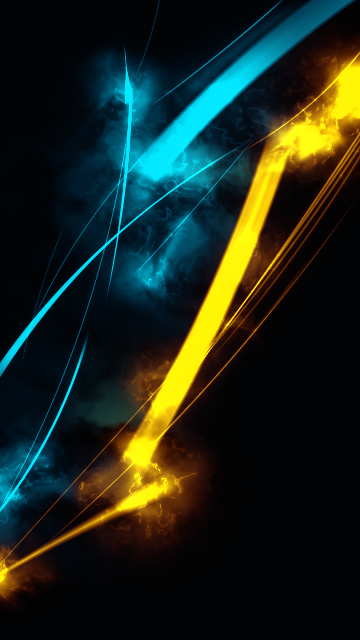
Reproduce this background procedurally as a Shadertoy shader.

```glsl
// Crossing cyan and golden light ribbons with thin strands and glowing dust on black.

const vec3 NIGHT = vec3(0.004, 0.009, 0.011);
const vec3 CYAN = vec3(0.005, 0.82, 0.92);
const vec3 GOLD = vec3(0.99, 0.81, 0.012);
const vec3 MOSS = vec3(0.08, 0.17, 0.10);
const float ASPECT = 16.0 / 9.0;    // canvas height in widths
const float HAIR = 0.0012;          // half width of the thin strands
const float GLOW_SIZE = 0.010;
const float GLOW_GAIN = 0.14;
const float CLOUD_SCALE = 9.0;
const float SPARK_SCALE = 24.0;
const int FAN_COUNT = 4;

float hash(vec2 p) {
    vec3 q = fract(p.xyx * 0.1031);
    q += dot(q, q.yzx + 33.33);
    return fract((q.x + q.y) * q.z);
}

float noise(vec2 p) {
    vec2 i = floor(p), f = fract(p), e = vec2(1, 0);
    f = f * f * (3.0 - 2.0 * f);
    return mix(mix(hash(i), hash(i + e), f.x),
               mix(hash(i + e.yx), hash(i + e.xx), f.x), f.y);
}

float fbm(vec2 p) {
    float sum = 0.0, amp = 0.5;
    for (int i = 0; i < 5; i++) {
        sum += amp * noise(p);
        p = mat2(1.6, 1.2, -1.2, 1.6) * p + 7.3;
        amp *= 0.5;
    }
    return sum;
}

// Parabolic arc between ends.xy and ends.zw: x = position along, y = signed distance
vec2 arc(vec2 p, vec4 ends, float bend) {
    vec2 dir = ends.zw - ends.xy, q = p - ends.xy;
    float len = length(dir);
    dir /= len;
    float t = dot(q, dir) / len;
    float slope = 4.0 * bend * (1.0 - 2.0 * t) / len;
    float off = dot(q, vec2(-dir.y, dir.x)) - 4.0 * bend * t * (1.0 - t);
    return vec2(t, off / sqrt(1.0 + slope * slope));
}

float span(float t, float fade) {
    return smoothstep(0.0, fade, t) * smoothstep(1.0, 1.0 - fade, t);
}

float cover(float d, float halfWidth, float soft) {
    return clamp(0.5 + (halfWidth - abs(d)) / soft, 0.0, 1.0);
}

// Tapered line of light with a soft halo
float strand(vec2 p, vec4 ends, float bend, float w0, float w1) {
    vec2 s = arc(p, ends, bend);
    float w = mix(w0, w1, smoothstep(0.0, 0.7, s.x));
    float halo = GLOW_GAIN * exp(-abs(s.y) / GLOW_SIZE) * min(1.0, w / 0.003);
    return span(s.x, 0.2) * (cover(s.y, w, 1.0 / iResolution.x) + halo);
}

float blob(vec2 p, float x, float y, float radius) {
    vec2 q = (p - vec2(x, y)) / radius;
    return exp(-dot(q, q));
}

void mainImage(out vec4 fragColor, in vec2 fragCoord) {
    vec2 p = fragCoord / iResolution.xy * vec2(1.0, ASPECT);

    // Turbulence: billows and fine bright filaments
    vec2 warp = vec2(fbm(p * 6.0), fbm(p * 6.0 + 19.0)) - 0.5;
    vec2 m = p + 0.16 * warp;
    float billow = smoothstep(0.25, 0.72, fbm(p * CLOUD_SCALE + 1.5 * warp));
    float ridge = 1.0 - abs(2.0 * fbm(p * SPARK_SCALE + 3.0 * warp) - 1.0);
    float spark = pow(ridge, 12.0) * smoothstep(0.25, 0.8, noise(p * 70.0));

    // Cyan dust, ribbons and strands
    float dust = 0.9 * blob(m, 0.35, 1.50, 0.08) + blob(m, 0.47, 1.27, 0.15)
        + 0.9 * blob(m, 0.46, 1.04, 0.08) + 1.1 * blob(m, 0.05, 0.43, 0.10)
        + 0.35 * blob(m, 0.66, 1.46, 0.13);
    float haze = blob(m, 0.42, 1.22, 0.30) + 0.8 * blob(m, 0.20, 0.56, 0.26);
    float cyan = dust * (0.16 + 0.8 * billow + 0.4 * spark) + 0.16 * haze * billow;
    vec2 r = arc(p, vec4(0.36, 1.25, 0.94, 1.79), 0.025);
    float level = mix(0.95, 0.42, smoothstep(0.4, 0.85, r.x)) - 3.0 * r.y;
    cyan += level * cover(r.y, 0.036, 0.012) * smoothstep(0.0, 0.35, r.x);
    cyan += 0.18 * exp(-abs(r.y) / 0.04) * span(r.x, 0.4);
    r = arc(p, vec4(0.46, 1.45, 0.88, 1.80), 0.02);
    cyan += 0.16 * cover(r.y, 0.014, 0.02) * span(r.x, 0.3);
    cyan += 0.9 * strand(p, vec4(-0.08, 0.62, 0.72, 1.40), 0.081, 0.012, 0.002);
    cyan += 0.9 * strand(p, vec4(-0.04, 0.31, 0.25, 0.87), -0.036, 0.003, 0.0035);
    cyan += 0.8 * strand(p, vec4(0.29, 0.92, 0.365, 1.58), -0.017, 0.001, 0.004);
    cyan += 0.8 * strand(p, vec4(0.36, 1.48, 0.345, 1.66), 0.0, 0.012, 0.001);
    cyan += 0.55 * strand(p, vec4(-0.05, 0.28, 0.37, 1.54), -0.075, HAIR, HAIR);
    cyan += 0.45 * strand(p, vec4(0.08, 0.86, 0.44, 1.39), 0.03, HAIR, HAIR);
    cyan += 0.6 * strand(p, vec4(0.40, 1.47, 0.82, 1.81), -0.008, HAIR, 0.002);
    cyan += 0.5 * strand(p, vec4(0.35, 0.99, 0.72, 1.41), -0.005, HAIR, HAIR);
    cyan += 0.3 * strand(p, vec4(0.37, 1.55, 0.45, 1.82), -0.01, HAIR, HAIR);
    cyan += 0.25 * strand(p, vec4(0.055, 0.74, 0.19, 1.18), 0.012, HAIR, HAIR);

    // Golden dust
    float ember = 1.1 * blob(m, 0.98, 1.49, 0.13) + 0.8 * blob(m, 0.84, 1.40, 0.10)
        + 0.85 * blob(m, 0.46, 0.73, 0.08) + 0.7 * blob(m, 0.62, 0.89, 0.06)
        + 0.6 * blob(m, 0.72, 1.06, 0.07) + blob(m, 0.42, 0.43, 0.12)
        + 1.2 * blob(m, 0.02, 0.20, 0.06) + 0.7 * blob(m, 0.24, 0.43, 0.045);
    float gold = ember * (0.16 + 0.65 * billow + 0.6 * spark);
    gold += 0.7 * blob(m, 0.38, 0.51, 0.06) + 0.5 * blob(m, 0.97, 1.50, 0.08);

    // Golden ribbon with long streaks, its flared crown and the lower blade
    r = arc(p, vec4(0.33, 0.43, 0.80, 1.46), -0.038);
    float streak = noise(vec2(r.y * 90.0, r.x * 4.0));
    float body = cover(r.y, 0.035, 0.01) * span(r.x, 0.2);
    gold += body * (0.9 + 0.2 * (streak - 0.5) - 0.5 * streak * smoothstep(0.4, 0.1, r.x));
    gold += 0.2 * exp(-abs(r.y) / 0.03) * span(r.x, 0.25);
    r = arc(p, vec4(0.70, 1.25, 1.12, 1.58), 0.02);
    gold += cover(r.y, mix(0.02, 0.09, r.x), 0.07) * smoothstep(0.0, 0.35, r.x)
        * (0.15 + 0.4 * billow + 0.35 * noise(vec2(r.y * 60.0, r.x * 5.0)));
    r = arc(p, vec4(-0.03, 0.165, 0.52, 0.455), 0.008);
    gold += 0.85 * cover(r.y, mix(0.004, 0.022, r.x * r.x), mix(0.006, 0.03, r.x)) * span(r.x, 0.2);

    // Golden strands, with a fan beside the ribbon
    for (int i = 0; i < FAN_COUNT; i++) {
        float k = float(i) / float(FAN_COUNT - 1);
        vec4 ends = vec4(0.46 + 0.09 * k * k, 0.64 + 0.1 * k, 1.08, 1.53 - 0.05 * k);
        gold += (0.5 - 0.2 * k) * strand(p, ends, -0.01 - 0.015 * k, HAIR, 0.003);
    }
    gold += 0.5 * strand(p, vec4(0.05, 0.20, 1.02, 1.27), -0.05, HAIR, HAIR);
    gold += 0.2 * strand(p, vec4(0.36, 0.48, 0.88, 1.09), -0.02, 0.003, 0.003);
    gold += 0.5 * strand(p, vec4(-0.05, 0.155, 0.55, 0.82), 0.0, HAIR, HAIR);
    gold += 0.5 * strand(p, vec4(0.64, 1.34, 1.05, 1.70), -0.035, HAIR, 0.002);

    // Colour ramps; gold lies over cyan, mossy haze between
    cyan = clamp(cyan * (1.0 - 0.9 * body), 0.0, 1.08);
    vec3 color = NIGHT + CYAN * pow(vec3(cyan), vec3(1.6, 1.2, 1.0));
    color += GOLD * pow(vec3(clamp(gold, 0.0, 1.1)), vec3(1.0, 1.7, 2.0));
    color += MOSS * billow * (blob(m, 0.33, 0.62, 0.12) + blob(m, 0.68, 1.30, 0.12));
    fragColor = vec4(clamp(color, 0.0, 1.0), 1.0);
}
```
